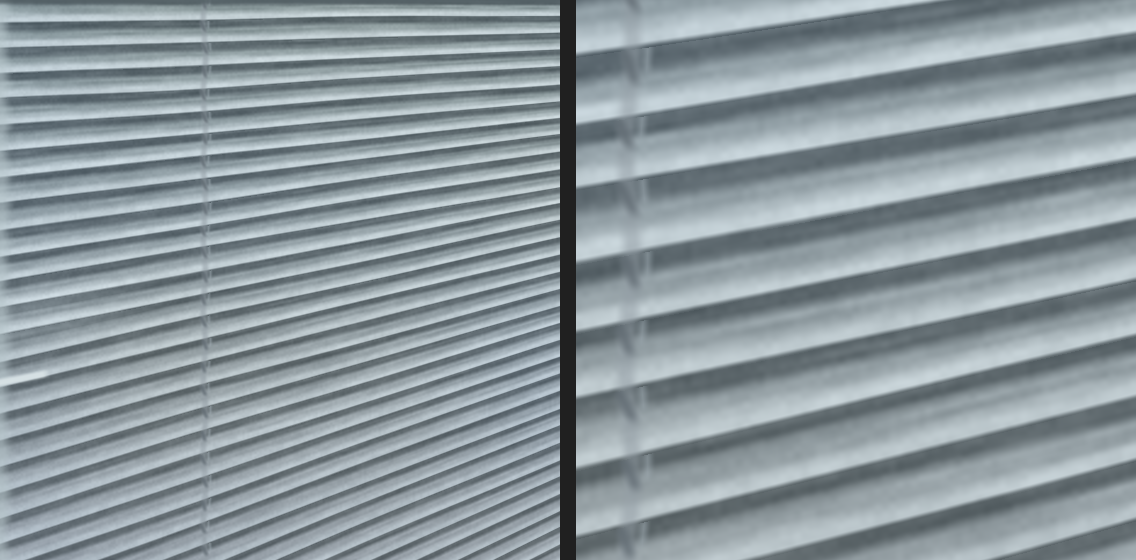
Left: the whole. Right: its middle third, enlarged.
A Shadertoy shader for this texture:

```glsl
float hash(vec2 p) {
    p = fract(p * vec2(0.1031, 0.1137));
    p += dot(p, p.yx + 33.33);
    return fract((p.x + p.y) * p.x * 17.0 + p.y * 9.0);
}

float noise(vec2 p) {
    vec2 cell = floor(p), f = fract(p);
    f = f * f * (3.0 - 2.0 * f);
    return mix(mix(hash(cell), hash(cell + vec2(1, 0)), f.x),
               mix(hash(cell + vec2(0, 1)), hash(cell + vec2(1, 1)), f.x), f.y);
}

// Soft-edged band of the given half width around zero
float band(float d, float halfWidth, float blur) {
    return 1.0 - smoothstep(halfWidth - blur, halfWidth + blur, abs(d));
}

void mainImage(out vec4 fragColor, in vec2 fragCoord) {
    vec2 uv = fragCoord / iResolution.xy;
    float x = uv.x, down = 1.0 - uv.y;

    // Slat coordinate: straight lines converging to the right
    float row = (down - 0.039 + 0.010 * x) / (0.0467 - 0.0162 * x) + 40.0;
    row += 0.14 * (noise(vec2(x * 3.0, row * 0.7)) - 0.5);
    float slat = floor(row), across = row - slat;
    float shade = hash(vec2(slat, 7.0)) - 0.5;

    // One disturbed stretch near the left edge
    float bent = band(row - 51.8, 0.9, 0.4) * (1.0 - smoothstep(0.08, 0.34, x));

    // Profile: shadow gap, flat face, bright lower lip
    vec3 shadowColor = mix(vec3(0.36, 0.41, 0.43), vec3(0.37, 0.41, 0.44), down);
    vec3 faceColor = mix(vec3(0.56, 0.62, 0.63), vec3(0.59, 0.63, 0.67), down);
    vec3 lipColor = mix(vec3(0.78, 0.83, 0.85), vec3(0.69, 0.74, 0.78), smoothstep(0.3, 1.0, down));
    float gap = mix(0.33, 0.25, down) + 0.06 * shade;
    float face = smoothstep(gap - 0.12, gap + 0.14, across);
    face = max(face, bent * 0.55);
    float lip = smoothstep(0.48, 0.86, across);
    float edge = smoothstep(0.90, 1.0, across);
    vec3 color = mix(shadowColor, faceColor, face);
    color = mix(color, lipColor, lip);
    color = mix(color, shadowColor, edge);
    color += 0.03 * shade + 0.05 * bent * lip;

    // Streaks reflected along the slats, strongest near the top
    float streak = noise(vec2(x * 14.0 + slat * 5.3, row * 8.0)) - 0.5;
    color += streak * mix(0.10, 0.05, down) * (1.0 - 0.5 * lip);
    color += 0.035 * (noise(vec2(x * 60.0, row * 5.0)) - 0.5);

    // Broad tint drift and fine grain
    float drift = noise(uv * 3.0 + 4.0) - 0.5;
    color += drift * vec3(0.025, 0.012, -0.015);
    color += 0.03 * (noise(uv * 230.0) - 0.5);

    // Ladder cord with a slanted notch in every gap
    float cordX = x - 0.365 - 0.002 * sin(row * 2.0);
    float cord = band(cordX, 0.005, 0.004);
    color = mix(color, vec3(0.57, 0.61, 0.64), 0.5 * cord);
    float notch = band(cordX - 0.016 * (across - 0.3), 0.003, 0.003)
                * band(across - 0.22, 0.25, 0.12);
    color = mix(color, vec3(0.37, 0.41, 0.44), 0.65 * notch);
    float glint = band(cordX - 0.009, 0.002, 0.003) * band(across - 0.15, 0.2, 0.1);
    color = mix(color, vec3(0.66, 0.71, 0.74), 0.5 * glint);

    // Hazy slat ends on the left
    float ends = 1.0 - smoothstep(0.0, 0.026, x + 0.010 * (noise(vec2(row * 2.0, 3.0)) - 0.5));
    color = mix(color, vec3(0.72, 0.78, 0.80), 0.6 * ends);

    // Pale chip on the disturbed slat
    float chip = band(down - 0.683 + 0.19 * x, 0.006, 0.004) * (1.0 - smoothstep(0.075, 0.092, x));
    color = mix(color, vec3(0.86, 0.90, 0.91), 0.85 * chip);

    // Dark rail along the top
    color = mix(color, vec3(0.33, 0.38, 0.40), 0.8 * (1.0 - smoothstep(0.002, 0.011, down)));

    fragColor = vec4(clamp(color, 0.0, 1.0), 1.0);
}
```
